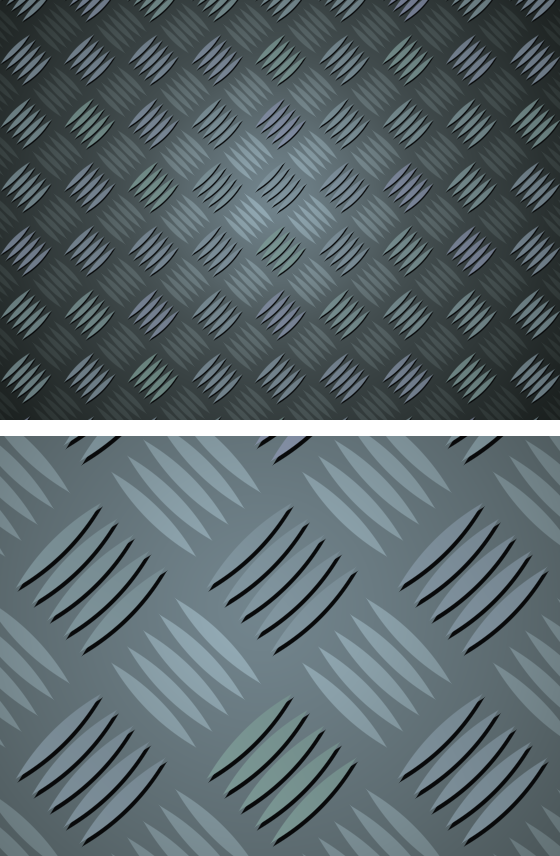
Top, the full canvas; bottom, a detail of the centre.
This texture is drawn by a Shadertoy shader. Its source:

```glsl
// Steel tread plate: groups of five lens-shaped ribs alternate between the two
// diagonals. Raised ribs cast a thin dark shadow, flat ribs are a soft sheen,
// and a cool radial light falls off towards the corners.

// Signed distance to five parallel lenses; q.x runs across them, q.y along.
float ribs(vec2 q) {
    q.x -= 0.119 * clamp(round(q.x / 0.119), -2.0, 2.0);
    float halfLength = 0.312, halfWidth = 0.041;
    float radius = (halfLength * halfLength + halfWidth * halfWidth) / (2.0 * halfWidth);
    return length(vec2(abs(q.x) + radius - halfWidth, q.y)) - radius;
}

// Position inside the nearest cell, turned so x is across and y along "/".
vec2 diagonalFrame(vec2 p) {
    vec2 local = p - round(p);
    return vec2(local.x - local.y, local.x + local.y) * 0.70711;
}

// Small blue or green shift that differs from one group to the next.
vec3 groupTint(vec2 cell) {
    float a = sin(cell.x * 2.7 + cell.y * 4.1) + sin(cell.x * 5.3 - cell.y * 1.9);
    return vec3(-0.008, 0.010, -0.016) * a;
}

// Brushed metal lit from the middle.
vec3 plateColor(vec2 uv) {
    float r = length(uv - vec2(-0.015, 0.03));
    vec3 color = mix(vec3(0.46, 0.535, 0.57), vec3(0.30, 0.345, 0.355), smoothstep(-0.08, 0.40, r));
    color = mix(color, vec3(0.18, 0.21, 0.21), smoothstep(0.18, 0.68, r));
    return mix(color, vec3(0.10, 0.12, 0.115), smoothstep(0.55, 0.90, r));
}

void mainImage(out vec4 fragColor, in vec2 fragCoord) {
    vec2 uv = (fragCoord - 0.5 * iResolution.xy) / iResolution.y;
    vec2 p = (uv - vec2(0.001, 0.0543)) / 0.1515;
    float edge = 0.75 / (0.1515 * iResolution.y);

    vec3 plate = plateColor(uv);
    vec3 color = plate;

    // Flat ribs along the falling diagonal
    float flatRibs = ribs(diagonalFrame(p + 0.5).yx);
    color = mix(color, plate * 1.29 + 0.006, smoothstep(edge, -edge, flatRibs));

    // Raised ribs along the rising diagonal, shadow first
    vec2 q = diagonalFrame(p);
    float shadow = ribs(q - vec2(0.021, -0.006));
    color = mix(color, vec3(0.03, 0.035, 0.04), smoothstep(edge, -edge, shadow));

    vec3 raised = mix(vec3(0.51, 0.59, 0.63), plate, 0.27) + groupTint(round(p));
    raised *= 1.0 - 0.12 * q.y;
    color = mix(color, raised, smoothstep(edge, -edge, ribs(q)));

    fragColor = vec4(color, 1.0);
}
```
